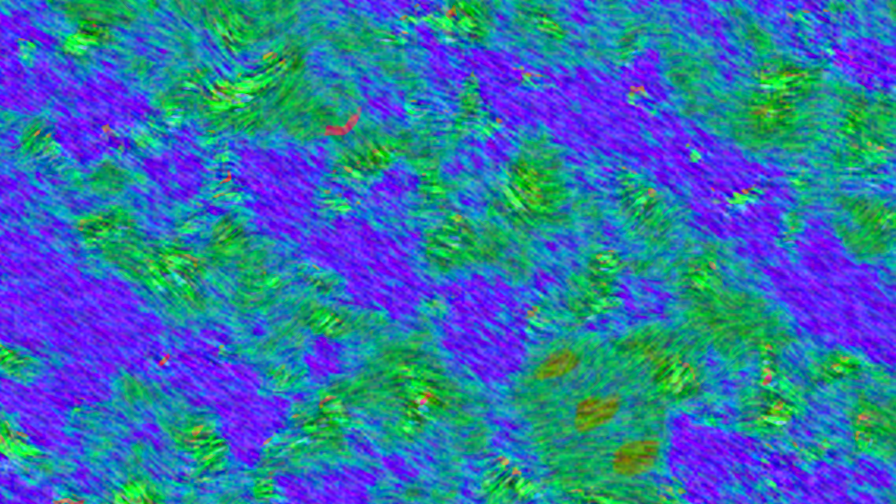
Write a Shadertoy shader that draws this texture map.

```glsl
float hash(vec2 p) {
    return fract(sin(dot(p, vec2(127.1, 311.7))) * 43758.5453);
}

float noise(vec2 p) {
    vec2 i = floor(p), f = fract(p);
    f = f * f * (3.0 - 2.0 * f);
    return mix(mix(hash(i), hash(i + vec2(1, 0)), f.x),
               mix(hash(i + vec2(0, 1)), hash(i + vec2(1, 1)), f.x), f.y);
}

float fbm(vec2 p) {
    float sum = 0.0, amp = 0.53;
    for (int i = 0; i < 4; i++) {
        sum += amp * noise(p);
        p = mat2(1.6, 1.2, -1.2, 1.6) * p + 7.3;
        amp *= 0.5;
    }
    return sum;
}

// Coordinates along and across a direction
vec2 along(vec2 p, float angle) {
    vec2 d = vec2(cos(angle), sin(angle));
    return vec2(dot(p, d), dot(p, vec2(-d.y, d.x)));
}

// Grain smeared along a direction, centred on zero
float fibre(vec2 p, float angle) {
    vec2 d = vec2(cos(angle), sin(angle));
    float sum = 0.0;
    for (int i = -3; i <= 3; i++) sum += noise((p + d * float(i) * 0.0036) * 145.0);
    return (sum / 7.0 - 0.5) * 3.0;
}

// Scattered tufts: x body, y lit lower side, z upper rim, w rare red blade
vec4 tufts(vec2 p) {
    vec4 sum = vec4(0);
    vec2 cell = floor(p);
    for (int y = -1; y <= 1; y++)
    for (int x = -1; x <= 1; x++) {
        vec2 id = cell + vec2(x, y);
        float present = step(0.3, hash(id + 3.7));
        vec2 d = p - id - vec2(hash(id), hash(id + 19.1));
        d = along(d, hash(id + 5.3) * 1.6 - 0.6);
        d /= mix(0.22, 0.42, hash(id + 8.9)) * vec2(1.2, 0.9);
        float body = present * exp(-dot(d, d));
        sum.x += body;
        sum.y += body * smoothstep(0.2, -0.6, d.y);
        sum.z += body * smoothstep(0.2, 0.6, d.y) * smoothstep(1.1, 0.7, d.y);
        vec2 blade = along(d, 0.9) * vec2(1.4, 4.0);
        sum.w += step(0.97, hash(id + 2.2)) * exp(-dot(blade, blade));
    }
    return sum;
}

void mainImage(out vec4 fragColor, in vec2 fragCoord) {
    vec2 p = fragCoord / iResolution.y;
    vec2 warp = vec2(fbm(p * 9.0 + 31.0), fbm(p * 9.0 + 57.0)) - 0.5;
    vec2 q = p + 0.08 * warp;

    // Evenly spaced falling lanes
    float across = along(q, -0.52).y - 0.817;
    float lane = smoothstep(0.1, 0.95, cos(14.5 * across + 2.2 * (noise(p * 3.0 + 8.0) - 0.5)));
    float level = 0.33 - 1.25 * lane;

    // Smaller lanes, rising ridges and clumps
    level += 1.1 * (noise(along(q, -0.56) * vec2(3.0, 11.0) + 4.0) - 0.5);
    level += 1.4 * (noise(along(q, 0.65) * vec2(5.0, 11.0) + 21.0) - 0.5);
    level += 3.9 * (fbm(q * 14.0 + 11.0) - 0.5);
    vec4 tuft = tufts(q * 8.5 + 0.4 * warp);
    level += 1.1 * tuft.x - 0.27;

    // One broad mound with a row of rounded crowns
    vec2 m = along(p + 0.05 * warp - vec2(1.185, 0.18), -0.92);
    float mound = exp(-dot(m / vec2(0.18, 0.11), m / vec2(0.18, 0.11)));
    float calm = 1.0 - smoothstep(0.15, 0.5, mound);
    level = mix(0.95, level, max(calm, 0.15));

    // Short fibres fan out on higher ground
    float fan = smoothstep(-0.6, 0.8, level);
    float angle = -0.6 + fan * 2.4 * (noise(p * 7.0 + 43.0) - 0.3);
    float strand = fibre(p, angle);
    float strand2 = fibre(p + 13.7, angle + 0.15);
    float grit = noise(p * 80.0 + 5.0);
    float patches = noise(along(p, -0.4) * vec2(38.0, 60.0) + 9.0);
    level += 0.5 * strand + 0.55 * (grit - 0.5) + 0.5 * (patches - 0.5);

    // Violet through blue and teal to green
    vec3 col = vec3(0.41, 0.12, 0.97);
    col = mix(col, vec3(0.24, 0.34, 0.86), smoothstep(-0.85, -0.45, level));
    col = mix(col, vec3(0.15, 0.48, 0.78), smoothstep(-0.45, -0.05, level));
    col = mix(col, vec3(0.14, 0.57, 0.64), smoothstep(-0.05, 0.4, level));
    col = mix(col, vec3(0.11, 0.57, 0.41), smoothstep(0.4, 0.9, level));
    col = mix(col, vec3(0.13, 0.60, 0.27), smoothstep(0.9, 1.7, level));

    // Olive crowns on the mound and on a few peaks
    float row = cos(m.x * 52.0) - pow(m.y / 0.046, 2.0) + 1.2 * (noise(p * 20.0) - 0.5);
    float crown = smoothstep(-0.4, 0.4, row) * smoothstep(0.35, 0.6, mound);
    crown = max(crown, 0.6 * smoothstep(1.8, 2.5, level));
    col = mix(col, vec3(0.43, 0.50, 0.07), 0.9 * crown);

    // Broken lime, cyan and red flecks on the tufts
    float lime = tuft.x * (0.35 * grit + 0.75 * patches + 0.25 * strand);
    float cyan = tuft.y * (1.15 - patches + 0.4 * strand2);
    float rim = tuft.z * (0.9 * grit + 0.5 * strand);
    col = mix(col, vec3(0.28, 0.90, 0.34), 0.8 * calm * smoothstep(0.46, 0.92, lime));
    col = mix(col, vec3(0.25, 0.82, 0.90), 0.7 * calm * smoothstep(0.42, 0.8, cyan));
    col = mix(col, vec3(0.68, 0.42, 0.20), 0.75 * calm * smoothstep(0.27, 0.52, rim));
    col = mix(col, vec3(0.85, 0.22, 0.38), 0.8 * calm * smoothstep(0.4, 0.75, tuft.w));

    // Coloured grain, stronger in contrast on the tufts
    float speck = noise(p * 160.0) - 0.5;
    float busy = 1.0 + 0.8 * calm * min(tuft.x, 1.0);
    col += busy * (vec3(0.18, -0.16, 0.08) * strand2 + vec3(0.04, 0.14, 0.13) * strand);
    col += busy * vec3(0.18, 0.18, -0.13) * speck;
    fragColor = vec4(clamp(col, 0.0, 1.0), 1.0);
}
```
